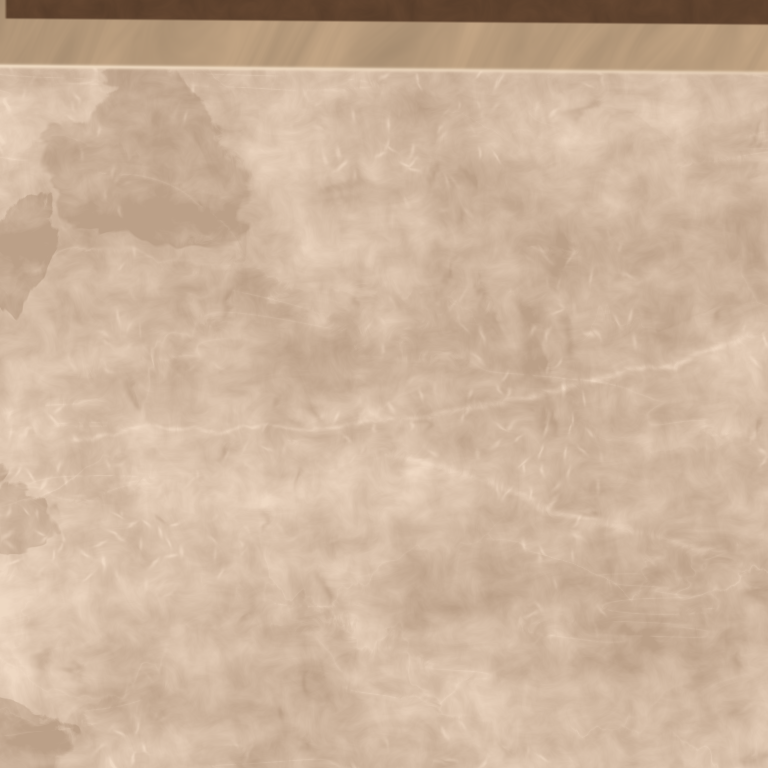
Give the GLSL for this texture, as a three.js fragment shader.

```glsl
varying vec2 vUv;

#define CLOUD_SCALE vec2(4.0, 6.0)
#define CLOUD_CONTRAST 0.42
#define MOTTLE_SCALE vec2(21.0, 25.0)
#define MOTTLE_CONTRAST 0.27
#define GRAIN_SCALE 52.0
#define GRAIN_CONTRAST 0.17
#define PLATE_SCALE vec2(3.2, 5.0)
#define TEAR_ROUGHNESS 0.065
#define SLAB_TOP 0.914
#define RECESS_BOTTOM 0.976
#define EDGE_SOFTNESS 0.002

const vec3 STONE_SHADE = vec3(0.750, 0.645, 0.552);
const vec3 STONE_LIGHT = vec3(0.925, 0.836, 0.752);
const vec3 LEDGE_TAN = vec3(0.71, 0.60, 0.48);
const vec3 RECESS_BROWN = vec3(0.37, 0.26, 0.18);
const vec3 RIM_CREAM = vec3(0.95, 0.87, 0.77);

vec2 hash2(vec2 p) {
  return fract(sin(vec2(dot(p, vec2(127.1, 311.7)), dot(p, vec2(269.5, 183.3)))) * 43758.5);
}

// Layered, turned and folded sines, roughly -1 to 1
float waves(vec2 p) {
  float sum = 0.0, gain = 0.5;
  for (int i = 0; i < 6; i++) {
    p = mat2(0.8, 0.6, -0.6, 0.8) * p * 1.7 + 1.3;
    p += 0.55 * sin(p.yx * 1.1 + float(i));
    sum += gain * sin(p.x) * sin(p.y);
    gain *= 0.62;
  }
  return sum;
}

// Cellular plates: x is the gap to the nearest border, y a random tone
vec2 plates(vec2 p) {
  float nearest = 9.0, second = 9.0, tone = 0.0;
  for (int k = 0; k < 9; k++) {
    vec2 id = floor(p) + vec2(mod(float(k), 3.0), floor(float(k) / 3.0)) - 1.0;
    vec2 rnd = hash2(id);
    float d = length(id + rnd - p);
    second = min(second, max(d, nearest));
    if (d < nearest) tone = rnd.x - 0.5;
    nearest = min(nearest, d);
  }
  return vec2(second - nearest, tone);
}

// Scattered soft strokes, one per occupied cell
float flecks(vec2 p, float density, float spread, vec2 size) {
  float mark = 0.0;
  for (int k = 0; k < 9; k++) {
    vec2 id = floor(p) + vec2(mod(float(k), 3.0), floor(float(k) / 3.0)) - 1.0;
    vec2 rnd = hash2(id + 17.0);
    float angle = (rnd.y - 0.5) * spread;
    vec2 q = p - id - hash2(id + 5.0);
    q = mat2(cos(angle), sin(angle), -sin(angle), cos(angle)) * q / size;
    mark = max(mark, step(rnd.x, density) * exp(-dot(q, q)));
  }
  return mark;
}

float vein(vec2 p, vec2 a, vec2 b, float width) {
  vec2 span = b - a;
  float along = clamp(dot(p - a, span) / dot(span, span), 0.0, 1.0);
  float d = length(p - a - span * along) / width;
  return exp(-d * d);
}

float tornPatch(vec2 p, vec2 center, vec2 radius) {
  return smoothstep(0.0, 0.08, 1.0 - length((p - center) / radius));
}

float stoneTone(vec2 p) {
  vec2 warp = vec2(waves(p * 7.0 + 2.0), waves(p * 7.0 + 9.0));
  float grain = waves(p * GRAIN_SCALE + 3.0);
  vec2 torn = p + TEAR_ROUGHNESS * warp + 0.004 * grain;
  vec2 bent = p + 0.018 * warp;

  // Clouds, mottling and grain, paler to the left and below
  float tone = 0.35 + 0.36 * (1.0 - smoothstep(0.02, 0.38, torn.x)) + 0.14 * (0.5 - p.y);
  tone += CLOUD_CONTRAST * waves(p * CLOUD_SCALE + 0.7);
  tone += MOTTLE_CONTRAST * waves(p * MOTTLE_SCALE) + GRAIN_CONTRAST * grain;

  // Torn darker layers along the left
  tone -= 0.38 * tornPatch(torn, vec2(0.18, 0.78), vec2(0.15, 0.11));
  for (int i = 0; i < 3; i++)
    tone -= 0.44 * tornPatch(torn, vec2(0.0, 0.06 + 0.3 * float(i)), vec2(0.08, 0.07));

  // Plates with pale borders, and broken hairlines
  vec2 plate = plates(torn * PLATE_SCALE);
  tone += 0.22 * plate.y * smoothstep(0.0, 0.05, plate.x);
  tone += 0.16 * exp(-plate.x * 45.0) * smoothstep(-0.2, 0.4, warp.x);
  float hairline = exp(-abs(waves(p * vec2(1.5, 7.0) + 6.0)) * 36.0);
  tone += 0.20 * hairline * smoothstep(-0.1, 0.3, warp.y + 0.5 * grain);

  // Diverging veins, pale ridge and shadowed fold
  float rays = vein(bent, vec2(0.50, 0.41), vec2(1.0, 0.25), 0.005);
  rays = max(rays, vein(bent, vec2(0.52, 0.45), vec2(1.0, 0.56), 0.004));
  rays = max(rays, 0.8 * vein(bent, vec2(0.10, 0.435), vec2(0.56, 0.455), 0.003));
  tone += 0.36 * rays * (0.7 + 0.6 * warp.y + 0.5 * grain);
  tone += 0.22 * vein(torn, vec2(0.50, 0.64), vec2(0.51, 0.18), 0.022);
  tone -= 0.20 * vein(torn, vec2(0.80, 0.78), vec2(0.68, 0.52), 0.020);

  // Short pale scratches in clumps, and dark smudges
  float clump = smoothstep(0.0, 0.4, waves(p * 5.0 + 4.0));
  tone += 0.36 * clump * flecks(bent * 40.0, 0.5, 2.4, vec2(0.10, 0.34));
  tone -= 0.30 * flecks(torn * 19.0, 0.15, 1.2, vec2(0.15, 0.30));
  return clamp(tone, -0.1, 1.05);
}

void main() {
  vec2 p = vUv;
  vec3 color = mix(STONE_SHADE, STONE_LIGHT, stoneTone(p));

  // Streaked ledge, then the dark recess with its open left end
  float rise = p.y - SLAB_TOP + 0.009 * p.x;
  float streak = waves(vec2(p.x * 18.0 - p.y * 9.0, p.y * 5.0));
  vec3 ledge = LEDGE_TAN * (0.97 + 0.07 * p.x + 0.09 * streak);
  color = mix(color, ledge, smoothstep(-EDGE_SOFTNESS, EDGE_SOFTNESS, rise));
  float recess = smoothstep(-EDGE_SOFTNESS, EDGE_SOFTNESS, p.y - RECESS_BOTTOM + 0.008 * p.x);
  vec3 brown = RECESS_BROWN * (1.0 + 0.08 * waves(p * 45.0));
  color = mix(color, brown, recess * smoothstep(0.005, 0.010, p.x));

  // Bright rim of the slab
  float rim = exp(-rise * rise / 0.000008);
  gl_FragColor = vec4(mix(color, RIM_CREAM, rim * mix(0.9, 0.55, p.x)), 1.0);
}
```
